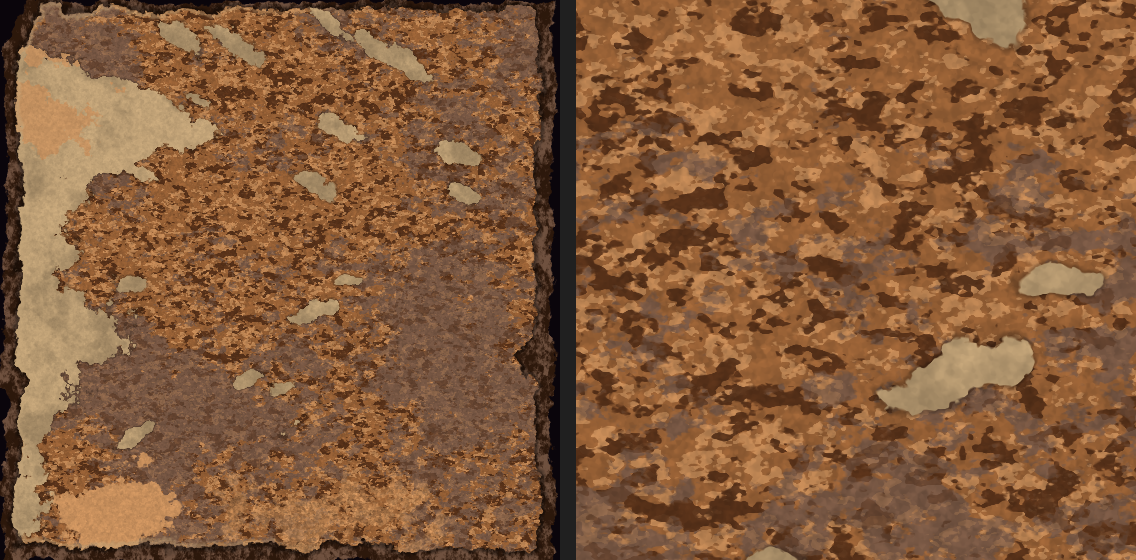
Left: the whole. Right: its middle third, enlarged.
Write a Shadertoy shader that draws this texture.

```glsl
const vec3 VOID_BLACK = vec3(0.04, 0.02, 0.045);
const vec3 DARK_BROWN = vec3(0.29, 0.155, 0.075);
const vec3 GREY_BROWN = vec3(0.46, 0.335, 0.26);
const vec3 RUST       = vec3(0.58, 0.37, 0.205);
const vec3 OCHRE      = vec3(0.78, 0.56, 0.36);
const vec3 TAN        = vec3(0.69, 0.58, 0.425);

vec3 hash3(vec2 p) {
    vec3 q = fract(p.xyx * vec3(0.1031, 0.1030, 0.0973));
    q += dot(q, q.yzx + 33.33);
    return fract((q.xxy + q.yzz) * q.zyx);
}

// Smooth cellular noise: random cell values blended by distance
float cellNoise(vec2 p) {
    vec2 cell = floor(p), f = p - cell;
    float sum = 0.0, total = 0.0;
    for (int j = -1; j <= 1; j++)
    for (int i = -1; i <= 1; i++) {
        vec2 o = vec2(i, j);
        vec3 h = hash3(cell + o);
        vec2 d = o + h.xy - f;
        float w = exp(-7.0 * dot(d, d));
        sum += w * h.z;
        total += w;
    }
    return sum / total;
}

float fractal(vec2 p, int octaves, float gain) {
    float sum = 0.0, total = 0.0, amp = 1.0;
    for (int i = 0; i < octaves; i++) {
        sum += amp * cellNoise(p);
        total += amp;
        amp *= gain;
        p = p * 2.03 + 17.1;
    }
    return sum / total;
}

// Gaussian bump around a centre
float bump(vec2 p, vec2 centre, vec2 radius) {
    vec2 q = (p - centre) / radius;
    return exp(-dot(q, q));
}

// Ragged ellipse, positive inside
float patchField(vec2 p, vec2 centre, vec2 radius, float ragged) {
    return 1.0 - length((p - centre) / radius) + ragged;
}

// Inset from a rectangle (left, bottom, right, top) with a chipped upper left corner
float inset(vec2 p, vec4 box, float chip) {
    vec2 d = min(p - box.xy, box.zw - p);
    float corner = dot(vec2(p.x, 1.0 - p.y), vec2(0.86, 0.5)) - chip;
    return min(min(d.x, d.y), corner);
}

float notch(vec2 p, vec2 centre, float halfHeight, float depth) {
    float side = step(abs(p.x - centre.x), 0.15);
    return side * depth * max(0.0, 1.0 - abs(p.y - centre.y) / halfHeight);
}

// Speckled grey and rusty ground
vec3 stone(vec2 p, float grain) {
    float region = fractal(p * vec2(4.0, 5.0) + 3.0, 4, 0.55);
    region += 0.12 * bump(p, vec2(0.66, 0.54), vec2(0.3, 0.13));
    region += 0.14 * bump(p, vec2(0.35, 0.92), vec2(0.25, 0.1));
    region -= 0.16 * bump(p, vec2(0.38, 0.33), vec2(0.24, 0.13));
    region -= 0.13 * bump(p, vec2(0.72, 0.76), vec2(0.2, 0.07));
    float flake = fractal(p * vec2(42.0, 62.0), 4, 0.75);
    float fleck = fractal(p * vec2(85.0, 125.0) + 41.0, 3, 0.75);
    float pit = fractal(p * vec2(55.0, 85.0) + 83.0, 3, 0.75);
    float rusty = smoothstep(0.43, 0.55, region + 0.9 * (flake - 0.5));
    vec3 colour = mix(GREY_BROWN, RUST, rusty);
    float pale = smoothstep(0.56, 0.64, fleck) * mix(0.25, 0.75, rusty);
    float dark = 1.0 - smoothstep(0.35, 0.43, pit + 0.25 * (fleck - 0.5));
    colour = mix(colour, OCHRE, pale);
    colour = mix(colour, DARK_BROWN, dark * mix(0.4, 0.85, rusty));
    return colour * (0.86 + 0.28 * grain);
}

// Left film with a lobe reaching right, plus scattered islands
float tanField(vec2 p, float ragged) {
    float reach = 0.155 + 0.2 * bump(vec2(p.y), vec2(0.79), vec2(0.1))
                + 0.04 * sin(p.y * 19.0) - 0.12 * smoothstep(0.3, 0.1, p.y);
    reach *= smoothstep(0.97, 0.87, p.y);
    float field = (reach - p.x) * 6.0 + 1.3 * ragged;
    for (int i = 0; i < 20; i++) {
        vec3 h = hash3(vec2(float(i) * 3.7 + 1.0, 8.0));
        vec2 centre = mix(vec2(0.17, 0.13), vec2(0.88, 0.96), h.xy);
        vec2 size = vec2(0.036, 0.018) * mix(0.5, 1.35, h.z);
        vec2 q = p - centre;
        q.y += q.x * (h.y - 0.5) * 1.5;
        field = max(field, patchField(q, vec2(0.0), size, 2.8 * ragged) * 0.4);
    }
    return field;
}

void mainImage(out vec4 fragColor, in vec2 fragCoord) {
    vec2 p = fragCoord / iResolution.xy;
    float grain = fractal(p * 190.0, 2, 0.8);
    float ragged = fractal(p * 17.0 + 5.0, 5, 0.65) - 0.5;
    float mottle = fractal(p * 11.0 + 29.0, 5, 0.7);
    vec3 colour = stone(p, grain);

    // Ochre stains and the pale film with its darker border
    float ochre = patchField(p, vec2(0.225, 0.09), vec2(0.11, 0.08), 1.8 * ragged);
    float band = patchField(p, vec2(0.54, 0.08), vec2(0.2, 0.055), 4.0 * ragged);
    float film = tanField(p, ragged);
    vec3 filmColour = mix(TAN * 0.9, TAN * 1.1, smoothstep(0.3, 0.7, mottle));
    float stain = max(patchField(p, vec2(0.09, 0.8), vec2(0.09, 0.06), 3.0 * ragged),
                      patchField(p, vec2(0.11, 0.92), vec2(0.1, 0.04), 3.0 * ragged));
    filmColour = mix(filmColour, OCHRE, 0.8 * smoothstep(0.0, 0.15, stain));
    filmColour *= 0.93 + 0.14 * grain;
    colour *= 1.0 - 0.25 * smoothstep(-0.12, 0.0, film);
    colour = mix(colour, filmColour, smoothstep(-0.01, 0.04, film));
    colour = mix(colour, OCHRE * (0.9 + 0.2 * grain), smoothstep(0.0, 0.12, ochre));
    colour = mix(colour, OCHRE * (0.7 + 0.5 * grain), 0.6 * smoothstep(0.0, 0.4, band));

    // Broken slab edge, rough rim and empty surround
    float slab = inset(p, vec4(0.033, 0.024, 0.958, 0.984), 0.076) + 0.04 * ragged;
    slab -= notch(p, vec2(0.96, 0.365), 0.055, 0.05) + notch(p, vec2(0.03, 0.32), 0.03, 0.025);
    float outer = inset(p, vec4(0.008, -0.004, 0.987, 0.997), 0.045) + 0.035 * ragged;
    float chips = fractal(p * vec2(60.0, 45.0) + 13.0, 4, 0.75);
    vec3 rim = mix(DARK_BROWN * 0.6, GREY_BROWN * 0.95, smoothstep(0.35, 0.72, chips));
    float lit = smoothstep(0.75, 0.25, p.x) * smoothstep(0.008, 0.0, abs(slab - 0.004));
    colour = mix(colour, TAN * 1.12, 0.5 * lit);
    rim *= mix(0.55, 1.0, smoothstep(0.0, -0.012, slab));
    colour = mix(rim, colour, smoothstep(-0.0015, 0.0015, slab));
    colour = mix(VOID_BLACK, colour, smoothstep(-0.0015, 0.0015, outer));
    fragColor = vec4(colour, 1.0);
}
```
